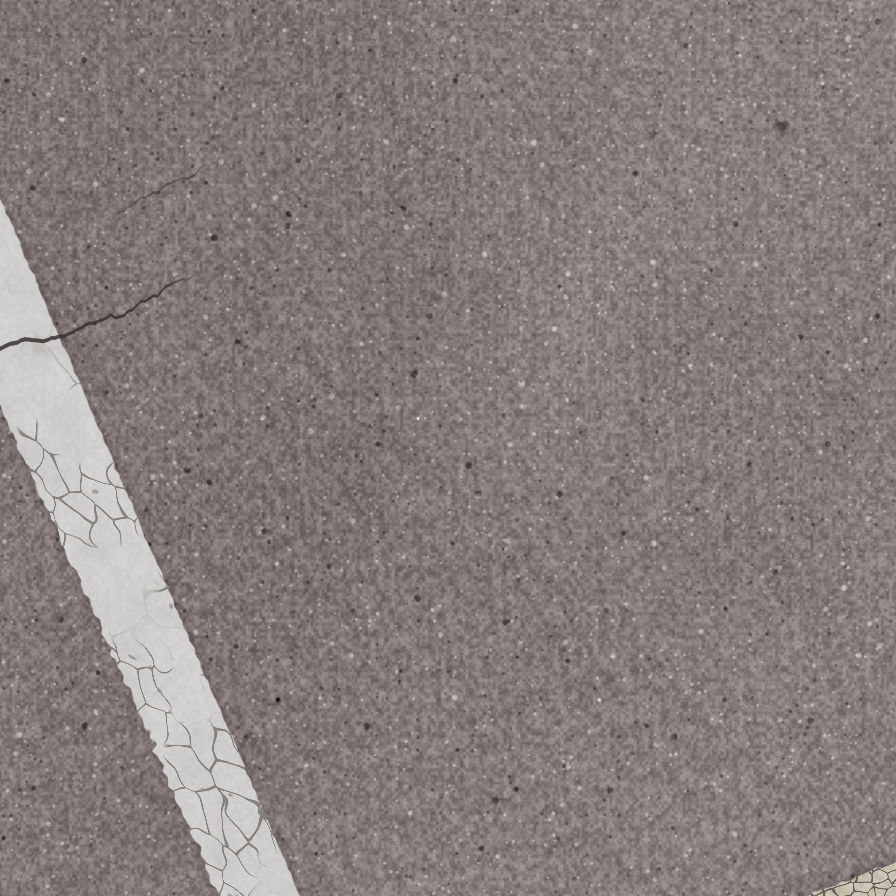
Give the GLSL for this texture, as a WebGL 1 fragment shader.

```glsl
precision highp float;
// Weathered asphalt with a worn diagonal white stripe, cracks and a chipped cream corner.
uniform vec2 u_resolution;

float hash(vec2 p) {
  return fract(sin(dot(p, vec2(127.1, 311.7))) * 43758.5453);
}

float noise(vec2 p) {
  vec2 i = floor(p), f = fract(p);
  f = f * f * (3.0 - 2.0 * f);
  return mix(mix(hash(i), hash(i + vec2(1.0, 0.0)), f.x),
             mix(hash(i + vec2(0.0, 1.0)), hash(i + 1.0), f.x), f.y);
}

float fbm(vec2 p) {
  float sum = 0.0, amp = 0.5;
  for (int i = 0; i < 4; i++) {
    sum += amp * noise(p);
    p = p * 2.03 + 17.3;
    amp *= 0.5;
  }
  return sum / 0.9375;
}

// Gap between the two nearest cell points: zero on cell borders
float cellGap(vec2 p) {
  vec2 i = floor(p), f = fract(p);
  float near = 9.0, next = 9.0;
  for (int y = -1; y <= 1; y++) {
    for (int x = -1; x <= 1; x++) {
      vec2 o = vec2(float(x), float(y));
      vec2 jitter = vec2(hash(i + o), hash(i + o + 41.7));
      float d = length(o + jitter - f);
      next = min(next, max(near, d));
      near = min(near, d);
    }
  }
  return next - near;
}

// Rare round stones, one candidate in each cell
float specks(vec2 p, float scale, float rarity, float seed) {
  vec2 id = floor(p * scale) + seed;
  vec2 center = 0.25 + 0.5 * vec2(hash(id + 3.1), hash(id + 8.6));
  float radius = 0.12 + 0.16 * hash(id + 5.4);
  float d = length(fract(p * scale) - center);
  return step(rarity, hash(id)) * (1.0 - smoothstep(radius * 0.5, radius + 0.1, d));
}

float line(float d, float width, float px) {
  return 1.0 - smoothstep(width - px * 0.6, width + px * 0.8, abs(d));
}

float blot(vec2 p, vec2 center, float radius) {
  return 1.0 - smoothstep(radius * 0.3, radius, length(p - center) + (noise(p * 180.0) - 0.5) * radius);
}

void main() {
  vec2 uv = gl_FragCoord.xy / u_resolution;
  float px = 1.0 / u_resolution.y;

  // Asphalt: broad tone, grain and stones
  float broad = fbm(uv * 5.0 + 2.0) - 0.5;
  float grain = (noise(uv * vec2(330.0, 270.0)) - 0.5) * 0.16
              + (noise(uv * vec2(190.0, 150.0) + 31.0) - 0.5) * 0.10
              + (hash(floor(uv * 512.0)) - 0.5) * 0.05;
  vec3 color = mix(vec3(0.502, 0.460, 0.448), vec3(0.527, 0.493, 0.482),
                   smoothstep(0.1, 0.8, uv.x + broad * 0.5));
  color += broad * 0.05 + grain;
  color += 0.17 * specks(uv, 125.0, 0.90, 0.0) + 0.20 * specks(uv, 80.0, 0.97, 60.0);
  color -= 0.15 * specks(uv, 115.0, 0.92, 120.0) + 0.22 * specks(uv, 70.0, 0.975, 200.0);
  color -= 0.18 * blot(uv, vec2(0.875, 0.859), 0.011);
  color -= 0.15 * blot(uv, vec2(0.730, 0.853), 0.009);
  color -= 0.20 * blot(uv, vec2(0.463, 0.583), 0.006);

  // White stripe, with a ragged left side and a straighter right side
  float ragged = (noise(uv * 130.0) - 0.5) * 0.007 + (noise(uv * 45.0) - 0.5) * 0.004;
  float leftSide = uv.x - (0.243 - 0.42 * uv.y - 0.05 * uv.y * uv.y) + ragged;
  float rightSide = 0.335 - 0.430 * uv.y - uv.x + ragged * 0.35;
  float inset = min(leftSide, rightSide);
  float stripe = smoothstep(-px, px * 1.2, inset);
  color *= 1.0 - 0.10 * (1.0 - smoothstep(0.0, 0.012, abs(inset)));
  vec3 paint = vec3(0.815, 0.808, 0.800) + (fbm(uv * 28.0) - 0.5) * 0.06 + grain * 0.20;

  // Fine cracks in the paint, denser toward the bottom
  vec2 warped = uv + 0.012 * (vec2(noise(uv * 55.0), noise(uv * 55.0 + 9.0)) - 0.5);
  vec2 along = vec2(warped.x + 0.43 * warped.y, warped.y);
  float wear = smoothstep(0.36, 0.58, noise(uv * 24.0 + 5.0) + 0.20 * (0.45 - uv.y));
  float paintCrack = line(cellGap(along * vec2(37.0, 24.0)), 0.045, px * 25.0);
  paintCrack *= wear * (1.0 - smoothstep(0.50, 0.66, uv.y));
  float chips = specks(along, 85.0, 0.93, 310.0) * wear;
  paint = mix(paint, vec3(0.43, 0.40, 0.38), max(paintCrack * 0.75, chips * 0.5));
  color = mix(color, paint, stripe);

  // Two long cracks rising to the right
  float wiggle = (noise(vec2(uv.x * 75.0, 4.0)) - 0.5) * 0.009
               + (noise(vec2(uv.x * 210.0, 7.0)) - 0.5) * 0.004;
  float lowerCrack = line(uv.y - (0.613 + 0.14 * uv.x + 1.1 * uv.x * uv.x) - wiggle,
                          mix(0.0024, 0.0010, uv.x / 0.24), px);
  lowerCrack *= 1.0 - smoothstep(0.17, 0.245, uv.x);
  float upperCrack = line(uv.y - (0.704 + 0.47 * uv.x) - wiggle * 0.8, 0.0013, px);
  upperCrack *= smoothstep(0.10, 0.15, uv.x) * (1.0 - smoothstep(0.20, 0.26, uv.x));
  upperCrack *= 0.45 + 0.55 * noise(uv * 60.0);
  color = mix(color, vec3(0.22, 0.19, 0.19), max(lowerCrack * 0.85, upperCrack * 0.75));

  // Cream paint broken into plates in the lower right corner
  float corner = 0.39 * (uv.x - 0.90) - uv.y + ragged * 0.6;
  float plates = line(cellGap(warped * 62.0), 0.08, px * 50.0);
  vec3 cream = vec3(0.79, 0.75, 0.69) + grain * 0.4;
  cream = mix(cream, vec3(0.29, 0.26, 0.24), plates * 0.8);
  color *= 1.0 - 0.14 * (1.0 - smoothstep(0.0, 0.012, abs(corner)));
  color = mix(color, cream, smoothstep(-px, px, corner));

  gl_FragColor = vec4(clamp(color, 0.0, 1.0), 1.0);
}
```
